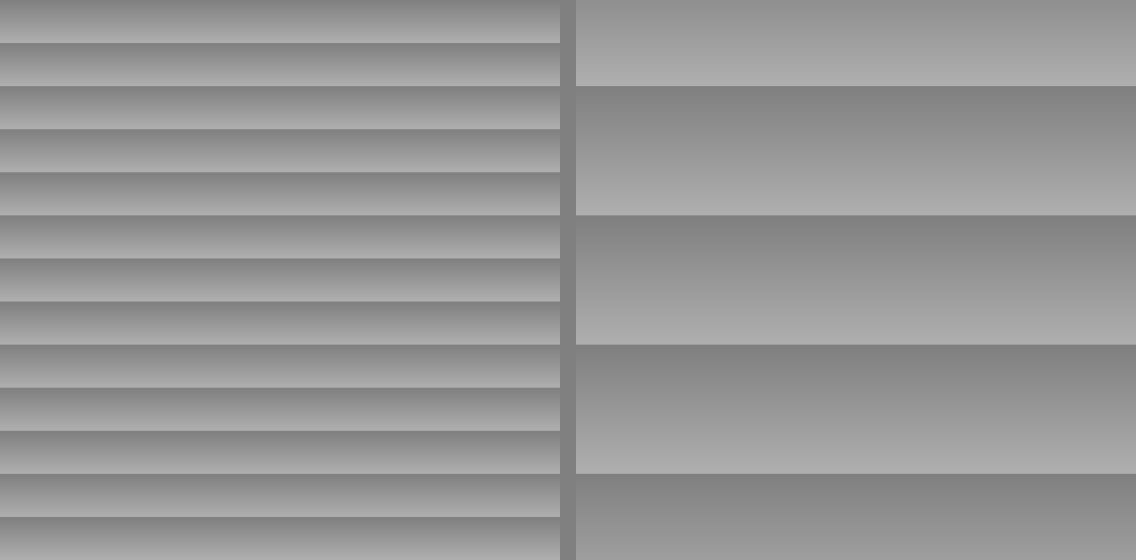
Left: the whole. Right: its middle third, enlarged.
Give the GLSL for this pattern, as a WebGL 1 fragment shader.

```glsl
precision highp float;
// Thirteen horizontal grey slats, each brightening evenly from a dark
// top edge to a light lower lip. A filtered sawtooth shades the slats,
// with each lip softened over about one pixel and wrapping vertically.

uniform vec2 u_resolution;

const float SLAT_COUNT = 13.0;
const vec3 SHADOW_GREY = vec3(0.498);
const vec3 LIP_GREY = vec3(0.686);

// Falls from 1 to 0 over each period; the jump spans edgeWidth.
float smoothSawtooth(float phase, float edgeWidth) {
  float fromEdge = fract(phase + 0.5) - 0.5;
  float jump = clamp(fromEdge / edgeWidth + 0.5, 0.0, 1.0);
  return jump - fromEdge;
}

vec3 slatColour(float height, float count, float pixelHeight) {
  float light = smoothSawtooth(height * count, pixelHeight * count);
  return mix(SHADOW_GREY, LIP_GREY, light);
}

void main() {
  vec2 uv = gl_FragCoord.xy / u_resolution;
  vec3 colour = slatColour(uv.y, SLAT_COUNT, 1.0 / u_resolution.y);
  gl_FragColor = vec4(colour, 1.0);
}
```
